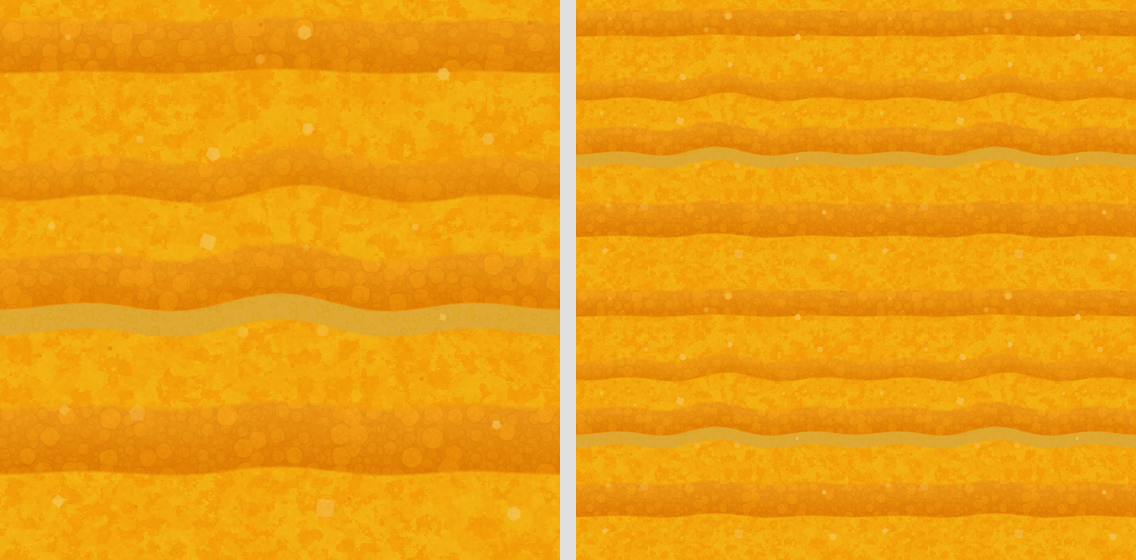
Left: one tile. Right: repeated 2 by 2.
Write a WebGL 1 fragment shader that draws this texture.

```glsl
precision highp float;
// Layered desert soil: mottled golden sand crossed by four wavy pebble beds
// and one pale clay seam. Beds are height bands over a periodic wave; stones
// come from jittered grids, grain from wrapped noise, so the tile is seamless.
uniform vec2 u_resolution;

const float TAU = 6.28319;
const vec3 SAND = vec3(0.952, 0.655, 0.047);
const vec3 SAND_LIGHT = vec3(0.950, 0.700, 0.070);
const vec3 SAND_ORANGE = vec3(0.948, 0.595, 0.025);
const vec3 SAND_VEIN = vec3(0.915, 0.560, 0.030);
const vec3 BED_DARK = vec3(0.880, 0.505, 0.015);
const vec3 BED_TOP = vec3(0.925, 0.590, 0.080);
const vec3 BED_STONE = vec3(0.935, 0.575, 0.030);
const vec3 CLAY = vec3(0.870, 0.660, 0.205);
const vec3 CLAY_STONE = vec3(0.875, 0.665, 0.160);
const vec3 PALE_STONE = vec3(0.955, 0.770, 0.340);
const vec3 FLECK = vec3(0.840, 0.440, 0.010);

float hash(vec2 p) {
  return fract(sin(dot(p, vec2(127.1, 311.7))) * 43758.5);
}

// Value noise with n cells per tile, wrapping at the edges.
float noise(vec2 p, float n, float seed) {
  vec2 i = floor(p * n), f = fract(p * n);
  f = f * f * (3.0 - 2.0 * f);
  vec2 a = mod(i, n) + seed, b = mod(i + 1.0, n) + seed;
  return mix(mix(hash(a), hash(vec2(b.x, a.y)), f.x),
             mix(hash(vec2(a.x, b.y)), hash(b), f.x), f.y);
}

float fbm(vec2 p, float n, float seed) {
  float sum = 0.0, gain = 0.5;
  for (int k = 0; k < 5; k++) {
    sum += gain * noise(p, n, seed);
    n *= 2.0;
    gain *= 0.66;
  }
  return sum / 1.286;
}

// Nearest stone on an n by n jittered grid: x = signed distance, y = random id,
// z = signed distance of the runner-up.
vec3 stones(vec2 p, float n, float seed, float keep, vec2 radius, float roundness) {
  vec2 cell = floor(p * n);
  vec3 nearest = vec3(1.0, 0.0, 1.0);
  for (int j = -1; j <= 1; j++) {
    for (int i = -1; i <= 1; i++) {
      vec2 c = cell + vec2(float(i), float(j));
      vec2 key = mod(c, n) + seed;
      float id = hash(key + 3.7);
      vec2 jitter = vec2(hash(key + 11.3), hash(key + 23.9));
      vec2 q = p - (c + mix(vec2(0.2), vec2(0.8), jitter)) / n;
      float r = mix(radius.x, radius.y, id * id);
      float wedge = TAU / (4.0 + floor(2.99 * hash(key + 31.1)));
      float a = atan(q.y, q.x + 1e-6) + TAU * hash(key + 41.7);
      float facet = cos(a - wedge * floor(a / wedge + 0.5)) * length(q);
      float d = mix(facet, length(q), roundness) - r;
      if (hash(key + 53.3) < keep) {
        nearest.z = min(nearest.z, max(d, nearest.x));
        if (d < nearest.x) nearest.xy = vec2(d, id);
      }
    }
  }
  return nearest;
}

float fill(float d, float soft) {
  return 1.0 - smoothstep(-soft, soft, d);
}

float rim(float d, float width) {
  return 1.0 - smoothstep(0.0, width, abs(d));
}

// Rolling profile with a tall crest mid-tile and a low one on either side.
float wave(float x) {
  float a = TAU * x;
  return 0.4 * cos(2.0 * a) - 0.33 * cos(a) - 0.58 * cos(3.0 * a) - 0.31;
}

// Coverage between two heights above a floor line, with its own edge softness.
float band(float h, float thick, float low, float high) {
  return smoothstep(-low, low, h) * (1.0 - smoothstep(thick - high, thick + high, h));
}

// Lays a pebble bed over col; h is the height above its floor line.
vec3 bed(vec3 col, vec3 gravel, float h, float thick, float strength) {
  float t = clamp(h / thick, 0.0, 1.0);
  vec3 tone = mix(BED_DARK, BED_TOP, smoothstep(0.0, 1.0, t)) + gravel;
  return mix(col, tone, strength * band(h, thick, 0.0035, 0.007));
}

void main() {
  vec2 p = gl_FragCoord.xy / u_resolution;
  float aa = 0.9 / u_resolution.y;
  float soft = max(aa, 0.0012);

  // Sand: crinkled patches, thin veins along noise contours, fine grain.
  float broad = noise(p, 4.0, 5.0) - 0.5;
  float patches = fbm(p, 24.0, 17.0) + 0.08 * broad;
  float crinkle = fbm(p, 44.0, 71.0) - 0.07 * broad;
  float grain = noise(p, 256.0, 9.0) + noise(p, 128.0, 37.0) - 1.0;
  float vein = rim(patches - 0.49, 0.013) * smoothstep(0.42, 0.56, crinkle);
  vec3 col = mix(SAND, SAND_LIGHT, 0.75 * smoothstep(0.51, 0.57, patches));
  col = mix(col, SAND_ORANGE, 0.72 * smoothstep(0.525, 0.555, crinkle));
  col = mix(col, SAND_VEIN, 0.42 * vein);
  col += vec3(0.012, 0.026, 0.012) * grain;

  // Gravel tint shared by the beds: two sizes of packed, outlined stones.
  vec3 big = stones(p, 29.0, 101.0, 0.92, vec2(0.010, 0.020), 0.6);
  vec3 small = stones(p, 54.0, 211.0, 0.85, vec2(0.005, 0.010), 0.6);
  float joint = rim(big.z - big.x, 0.0025) * fill(big.x, 0.004);
  float outline = max(max(rim(big.x, 0.0025), joint), 0.75 * rim(small.x, 0.002));
  float stone = max(fill(big.x, soft) * (0.25 + 0.65 * big.y), 0.35 * fill(small.x, soft));
  vec3 gravel = (BED_STONE - BED_DARK) * (0.85 * stone - 0.2);
  gravel -= vec3(0.028, 0.034, 0.004) * outline * (0.4 + 1.2 * patches);
  gravel += vec3(0.03, 0.06, 0.025) * (crinkle - 0.5) + vec3(0.008, 0.017, 0.008) * grain;
  gravel -= vec3(0.012, 0.022, 0.0) * vein;

  // Beds from top to bottom, then the clay seam under the third.
  float ragged = 0.006 * (patches - 0.5);
  float floorLine = p.y + 0.3 * ragged;
  float crest = floorLine - 0.0156 * wave(p.x);
  col = bed(col, gravel, floorLine - 0.873 - 0.004 * wave(p.x), 0.091, 0.92);
  col = bed(col, gravel, floorLine - 0.6536 - 0.0156 * wave(p.x - 0.04), 0.068, 0.80);
  col = bed(col, gravel, crest - 0.4596, 0.090, 0.92);
  col = bed(col, gravel, floorLine - 0.159 - 0.0075 * wave(p.x), 0.117, 0.95);
  vec3 chip = stones(p, 52.0, 307.0, 0.75, vec2(0.004, 0.0075), 0.5);
  vec3 clay = mix(CLAY, CLAY_STONE, 0.7 * fill(chip.x, soft));
  clay -= 0.024 * rim(chip.x - 0.0005, 0.0018) - 0.008 * grain;
  col = mix(col, clay, 0.95 * band(crest - 0.4146, 0.045, 0.0022, 0.0022));

  // Scattered pale stones and tiny dark flecks.
  vec3 pale = stones(p, 6.0, 401.0, 0.62, vec2(0.005, 0.017), 0.1);
  float shade = 0.38 + 0.3 * hash(vec2(pale.y, 2.0)) + 0.4 * (patches - 0.5);
  col = mix(col, PALE_STONE, shade * fill(pale.x, soft));
  vec3 fleck = stones(p, 7.0, 503.0, 0.35, vec2(0.002, 0.005), 0.5);
  col = mix(col, FLECK, 0.5 * fill(fleck.x, soft));

  gl_FragColor = vec4(clamp(col, 0.0, 1.0), 1.0);
}
```
